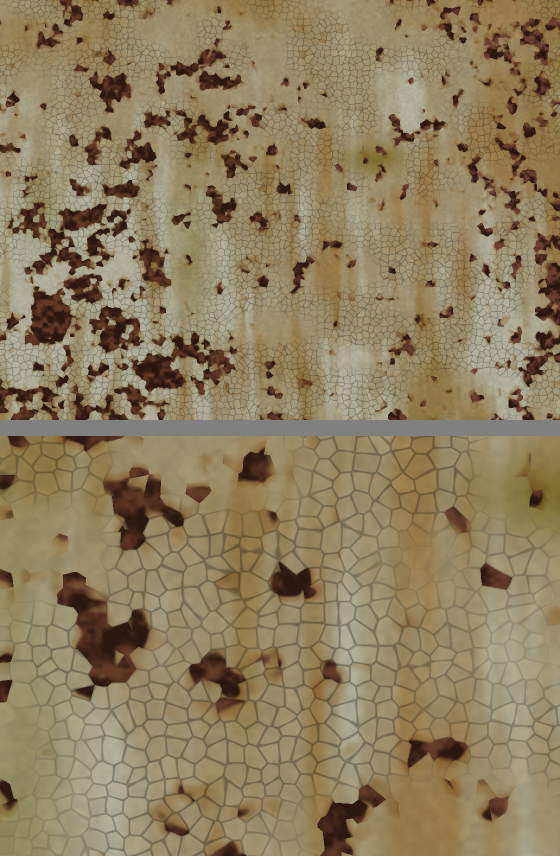
Top: the whole. Bottom: its middle third, enlarged.
This texture is drawn by a WebGL 1 fragment shader. Its source:

```glsl
precision highp float;
// Weathered, crazed paint over rusting metal: ochre and pale washes streaked
// by vertical brushing, a Voronoi crackle, and angular rust chips where noise
// exceeds a threshold lowered by soft regions of decay.
uniform vec2 u_resolution;

float hash(vec2 p) {
  vec3 q = fract(p.xyx * 0.1031);
  q += dot(q, q.yzx + 33.33);
  return fract((q.x + q.y) * q.z);
}

float noise(vec2 p) {
  vec2 i = floor(p), f = fract(p);
  f = f * f * (3.0 - 2.0 * f);
  return mix(mix(hash(i), hash(i + vec2(1, 0)), f.x),
             mix(hash(i + vec2(0, 1)), hash(i + vec2(1, 1)), f.x), f.y);
}

float fbm(vec2 p) {
  float sum = 0.0, amp = 0.571;
  for (int i = 0; i < 3; i++) {
    sum += amp * noise(p);
    p = p * 2.07 + 17.3;
    amp *= 0.5;
  }
  return sum;
}

// Soft elliptical region
float blob(vec2 p, vec2 centre, vec2 radius) {
  vec2 d = (p - centre) / radius;
  return exp(-dot(d, d));
}

// Voronoi cell: centre in xy, gap to the neighbouring cell in z, random in w
vec4 crackle(vec2 p) {
  vec2 base = floor(p), nearest = p, id = base;
  float d1 = 9.0, d2 = 9.0;
  for (int y = -1; y <= 1; y++) {
    for (int x = -1; x <= 1; x++) {
      vec2 cell = base + vec2(x, y);
      vec2 c = cell + 0.1 + 0.8 * vec2(hash(cell + 3.7), hash(cell + 91.2));
      float d = distance(p, c);
      if (d < d1) { d2 = d1; d1 = d; nearest = c; id = cell; }
      else d2 = min(d2, d);
    }
  }
  return vec4(nearest, d2 - d1, hash(id + 41.0));
}

// How far the paint has decayed, from sound (0) to bare metal (1)
float decay(vec2 p) {
  float d = 0.06 + 0.5 * (noise(p * 6.0 + 8.0) - 0.5);
  d += 0.5 * blob(p, vec2(0.16, 0.28), vec2(0.27, 0.36));
  d += 0.5 * blob(p, vec2(0.23, 0.46), vec2(0.08, 0.2));
  d += 0.25 * blob(p, vec2(0.2, 0.86), vec2(0.25, 0.2));
  d += 0.3 * blob(p, vec2(0.52, 0.7), vec2(0.08, 0.16));
  d += 0.45 * blob(p, vec2(0.8, 0.24), vec2(0.06, 0.2));
  d += 0.3 * blob(p, vec2(0.57, 0.14), vec2(0.14, 0.06));
  d += 0.3 * blob(p, vec2(1.08, 0.9), vec2(0.14, 0.1));
  d += 0.5 * smoothstep(1.08, 1.24, p.x);
  d += 1.6 * blob(p, vec2(0.37, 0.115), vec2(0.042));
  return d + 1.5 * blob(p, vec2(0.12, 0.24), vec2(0.036));
}

vec3 paintColour(vec2 p) {
  // Brushed streaks, weaker towards the top
  float sway = 0.03 * noise(p * 4.0);
  float streak = fbm(vec2((p.x + sway) * 24.0, p.y * 2.6));
  float mottle = fbm(p * vec2(5.0, 8.0) + 30.0);
  float wash = 0.28 + 0.5 * blob(p, vec2(0.13, 0.3), vec2(0.33, 0.45));
  wash += 0.38 * blob(p, vec2(0.57, 0.25), vec2(0.13, 0.35));
  wash += 0.4 * blob(p, vec2(0.92, 0.38), vec2(0.1, 0.25));
  wash += 0.35 * blob(p, vec2(0.97, 0.76), vec2(0.06, 0.12));
  wash += 0.45 * blob(p, vec2(1.22, 0.1), vec2(0.15, 0.2));
  wash += 0.3 * blob(p, vec2(1.1, 0.52), vec2(0.03, 0.15));
  float tone = wash + (mottle - 0.5) * 0.7;
  tone += (streak - 0.5) * mix(1.4, 0.4, smoothstep(0.6, 0.85, p.y));

  vec3 ochre = mix(vec3(0.55, 0.47, 0.27), vec3(0.61, 0.48, 0.30), noise(p * 5.0 + 60.0));
  vec3 colour = mix(ochre, vec3(0.62, 0.56, 0.42), smoothstep(0.1, 0.45, tone));
  colour = mix(colour, vec3(0.69, 0.68, 0.60), smoothstep(0.45, 0.9, tone));

  // Olive algae
  float algae = 0.7 * blob(p, vec2(0.46, 0.38), vec2(0.05, 0.22)) * streak;
  algae += 0.8 * blob(p, vec2(0.89, 0.62), vec2(0.06, 0.03));
  algae += 0.5 * blob(p, vec2(0.1, 0.52), vec2(0.05, 0.08));
  return mix(colour, vec3(0.47, 0.42, 0.16), min(algae, 0.8));
}

vec3 surface(vec2 p) {
  vec2 warped = p + 0.006 * (vec2(noise(p * 40.0), noise(p * 40.0 + 9.0)) - 0.5);
  vec4 cell = crackle(warped * 66.0);
  vec3 colour = paintColour(p);

  // Fine dark cracks, uneven plates and grain
  float crack = 1.0 - smoothstep(0.02, 0.16, cell.z);
  colour *= 1.0 - crack * 0.28 * smoothstep(0.25, 0.7, noise(p * 14.0));
  colour *= 0.975 + 0.05 * cell.w + 0.07 * (noise(p * 190.0) - 0.5);

  // Chips snap partly to the plates, which gives them angular outlines
  vec2 snapped = mix(warped, cell.xy / 66.0, 0.45);
  float chip = fbm(snapped * 31.0) + 0.18 * (cell.w - 0.5) - 0.78 + 0.35 * decay(p);
  colour = mix(colour, colour * vec3(0.9, 0.8, 0.66), smoothstep(-0.1, 0.0, chip));
  float pits = fbm(p * 75.0 + 5.0);
  vec3 rust = mix(vec3(0.17, 0.09, 0.06), vec3(0.39, 0.23, 0.15), smoothstep(0.3, 0.8, pits));
  float red = smoothstep(0.5, 1.15, p.x) * smoothstep(0.35, 0.65, pits);
  rust = mix(rust, vec3(0.45, 0.27, 0.22), 0.6 * red);
  return mix(colour, rust, smoothstep(-0.015, 0.025, chip));
}

void main() {
  // Four samples per pixel smooth the plate edges
  vec3 sum = vec3(0.0);
  for (int i = 0; i < 4; i++) {
    vec2 offset = vec2(mod(float(i), 2.0), floor(float(i) / 2.0)) * 0.5 - 0.25;
    sum += surface((gl_FragCoord.xy + offset) / u_resolution.y);
  }
  gl_FragColor = vec4(sum * 0.25, 1.0);
}
```
